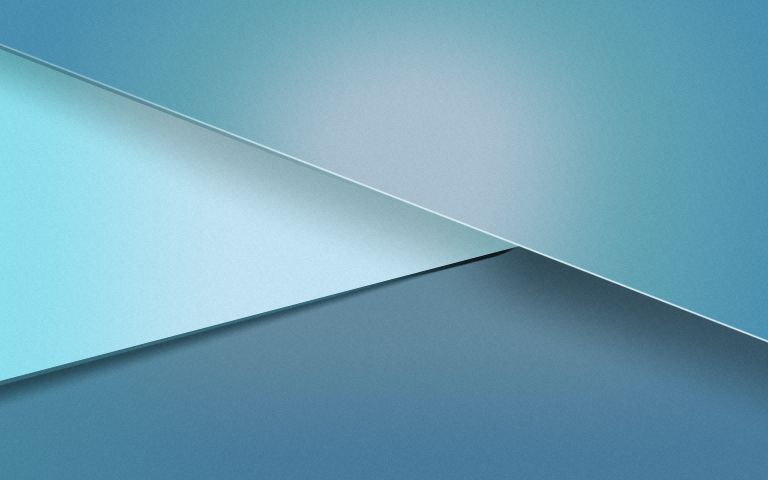
Write a WebGL 1 fragment shader that draws this background.

```glsl
precision highp float;
// Three overlapping paper planes: a softly lit backdrop, a pale pointed panel
// and a slate floor. Two straight edges divide the planes; distances to them
// drive the soft shadows, the bright rim and the panel's tapering thickness.

uniform vec2 u_resolution;

// Layout, in units of the canvas height (the design is 1.6 wide)
const float DESIGN_WIDTH = 1.6;
const vec2 APEX = vec2(1.083, 0.4875);
const float UPPER_SLOPE = -0.387;
const float LOWER_SLOPE = 0.2596;
const vec2 GLOW_CENTER = vec2(0.86, 0.68);
const float PANEL_SHADE_REACH = 0.155;
const float FLOOR_SHADE_REACH = 0.185;
const float CAST_REACH = 0.06;
const float RIM_WIDTH = 0.0032;
const float GRAIN_CELLS = 400.0;
const float GRAIN_AMOUNT = 0.026;

// Colours
const vec3 GLOW_COLOR = vec3(0.655, 0.748, 0.808);
const vec3 TEAL = vec3(0.385, 0.640, 0.700);
const vec3 BLUE = vec3(0.290, 0.560, 0.690);
const vec3 PANEL_CYAN = vec3(0.550, 0.870, 0.930);
const vec3 PANEL_PALE = vec3(0.755, 0.885, 0.945);
const vec3 PANEL_SHADE = vec3(0.550, 0.680, 0.715);
const vec3 PANEL_SHADE_TEAL = vec3(0.370, 0.650, 0.690);
const vec3 FLOOR_LOW = vec3(0.280, 0.480, 0.610);
const vec3 FLOOR_HIGH = vec3(0.385, 0.535, 0.615);
const vec3 FLOOR_TEAL = vec3(0.270, 0.530, 0.620);
const vec3 FLOOR_SHADE = vec3(0.185, 0.285, 0.335);
const vec3 CAST_COLOR = vec3(0.125, 0.245, 0.295);
const vec3 THICKNESS_COLOR = vec3(0.220, 0.420, 0.480);
const vec3 DEEP_SHADOW = vec3(0.055, 0.095, 0.115);
const vec3 RIM_COLOR = vec3(0.850, 0.940, 0.960);
const vec3 RIM_SHADOW = vec3(0.250, 0.460, 0.530);

float hash(vec2 cell) {
  return fract(sin(dot(cell, vec2(12.9898, 78.233))) * 43758.5453);
}

// Signed distance to a line through the apex, positive above it
float edgeDistance(vec2 p, float slope) {
  return (p.y - APEX.y - slope * (p.x - APEX.x)) / sqrt(1.0 + slope * slope);
}

// Shadow that is full at depth 0 and gone at the given reach
float fade(float depth, float reach) {
  return 1.0 - smoothstep(0.0, reach, depth);
}

vec3 backdrop(vec2 p) {
  vec2 offset = p - GLOW_CENTER;
  offset.y *= offset.y > 0.0 ? 1.25 : 0.75;
  float r = length(offset);
  vec3 color = mix(GLOW_COLOR, TEAL, smoothstep(0.12, 0.52, r));
  return mix(color, BLUE, smoothstep(0.42, 0.86, r));
}

vec3 panel(vec2 p, float depth) {
  vec3 color = mix(PANEL_CYAN, PANEL_PALE, smoothstep(0.0, 0.52, p.x));
  vec3 shade = mix(PANEL_SHADE_TEAL, PANEL_SHADE, smoothstep(0.0, 0.4, p.x));
  shade = mix(shade, PANEL_SHADE_TEAL, 0.4 * smoothstep(0.85, 1.08, p.x));
  float reach = PANEL_SHADE_REACH * mix(0.8, 1.1, smoothstep(0.0, 0.6, p.x));
  return mix(color, shade, fade(depth, reach));
}

vec3 floorPlane(vec2 p, float upperDepth, float lowerDepth, float pixel) {
  vec3 color = mix(FLOOR_LOW, FLOOR_HIGH, smoothstep(0.0, 0.35, p.y));
  color = mix(color, FLOOR_TEAL, 0.7 * fade(p.x, 0.6));
  color = mix(color, FLOOR_LOW, 0.6 * smoothstep(1.15, 1.6, p.x));

  // Shadow under the long edge, right of the apex
  float side = smoothstep(0.85, 1.12, p.x);
  float strength = mix(0.95, 0.75, smoothstep(1.1, 1.6, p.x));
  color = mix(color, FLOOR_SHADE, strength * side * fade(upperDepth, FLOOR_SHADE_REACH));

  // Shadow thrown by the panel, tapering to the apex
  float taper = clamp(1.0 - p.x / APEX.x, 0.0, 1.0);
  float presence = smoothstep(0.0, 0.03, taper);
  float reach = CAST_REACH * taper + 0.003;
  float castShadow = 1.0 - smoothstep(0.15 * reach, reach, lowerDepth);
  color = mix(color, CAST_COLOR, 0.85 * presence * castShadow);

  // Panel thickness: teal at the left, nearly black at the tip
  float nearTip = 1.0 - smoothstep(0.04, 0.4, taper);
  float thickness = 0.003 + 0.006 * taper;
  thickness += 0.005 * smoothstep(0.0, 0.05, taper) * (1.0 - smoothstep(0.08, 0.3, taper));
  float strip = 1.0 - smoothstep(thickness - pixel, thickness + pixel, lowerDepth);
  return mix(color, mix(THICKNESS_COLOR, DEEP_SHADOW, nearTip), presence * strip);
}

void main() {
  vec2 p = gl_FragCoord.xy / u_resolution * vec2(DESIGN_WIDTH, 1.0);
  float pixel = 1.0 / u_resolution.y;
  float upper = edgeDistance(p, UPPER_SLOPE);
  float lower = edgeDistance(p, LOWER_SLOPE);

  // Planes, from front to back
  vec3 front = mix(floorPlane(p, -upper, -lower, pixel), panel(p, -upper),
                   smoothstep(-0.6 * pixel, 0.6 * pixel, lower));
  vec3 color = mix(front, backdrop(p), smoothstep(-0.6 * pixel, 0.6 * pixel, upper));

  // Bright rim, with a dark underside that fades to the right
  float underside = 1.0 - smoothstep(0.003, 0.003 + pixel, abs(upper + 0.004));
  color = mix(color, RIM_SHADOW, 0.8 * underside * fade(p.x, 0.95));
  float rim = 1.0 - smoothstep(0.0, 0.5 * RIM_WIDTH + pixel, abs(upper - 0.001));
  color = mix(color, RIM_COLOR, rim * mix(0.4, 0.95, smoothstep(0.1, 0.8, p.x)));

  // Fine paper grain
  color += GRAIN_AMOUNT * (hash(floor(p * GRAIN_CELLS)) - 0.5);
  gl_FragColor = vec4(color, 1.0);
}
```
